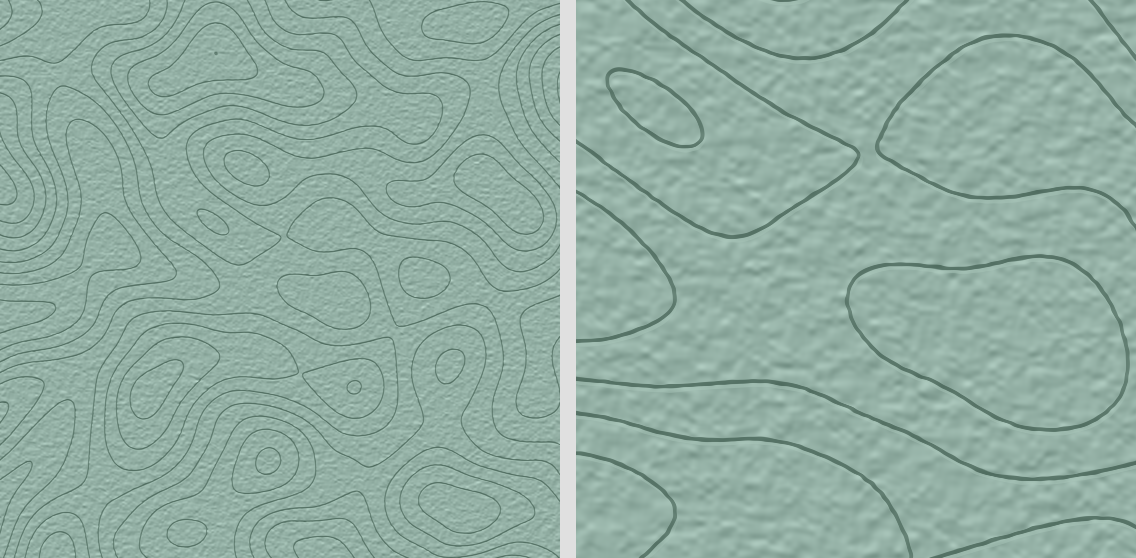
Left, the full canvas; right, a detail of the centre.
Write a Shadertoy shader that draws this pattern.

```glsl
// Topographic contour lines pressed into softly grained sage-green paper.
// Contours are level sets of warped gradient noise, drawn at their estimated
// distance; the grain is a fine noise embossed by a light from above.

const vec3  PAPER_COLOR     = vec3(0.578, 0.690, 0.646);
const vec3  LINE_COLOR      = vec3(0.325, 0.438, 0.388);
const vec3  HIGHLIGHT_COLOR = vec3(0.670, 0.785, 0.735);

const float TERRAIN_SCALE   = 4.1;     // hills per canvas height
const float TERRAIN_DETAIL  = 0.10;    // weight of the second octave
const float WARP_AMOUNT     = 0.035;
const float LEVEL_STEP      = 0.118;   // height between contours
const float LINE_HALF_WIDTH = 0.00115;
const float LINE_ROUGHNESS  = 0.0009;
const float HIGHLIGHT_ALPHA = 0.45;
const vec2  LIGHT_OFFSET    = vec2(-0.0008, 0.0022);

const vec2  GRAIN_SCALE     = vec2(125.0, 165.0);
const vec2  GRAIN_EMBOSS    = vec2(-0.0005, 0.0017);
const float GRAIN_CONTRAST  = 0.16;

// Integer hash of a lattice cell, two values in 0..1
vec2 hashCell(vec2 cell) {
    uvec2 v = uvec2(ivec2(cell) + 4096);
    v = v * 1664525u + 1013904223u;
    v.x += v.y * 1664525u;
    v.y += v.x * 1664525u;
    v ^= v >> 16u;
    v.x += v.y * 1664525u;
    v.y += v.x * 1664525u;
    v ^= v >> 16u;
    return vec2(v & 65535u) / 65535.0;
}

vec2 cellGradient(vec2 cell) {
    float angle = 6.28318 * hashCell(cell).x;
    return vec2(cos(angle), sin(angle));
}

float gradientNoise(vec2 p) {
    vec2 i = floor(p), f = p - i;
    vec2 u = f * f * f * (f * (f * 6.0 - 15.0) + 10.0);
    vec2 e = vec2(1.0, 0.0);
    float a = dot(cellGradient(i), f);
    float b = dot(cellGradient(i + e.xy), f - e.xy);
    float c = dot(cellGradient(i + e.yx), f - e.yx);
    float d = dot(cellGradient(i + e.xx), f - e.xx);
    return mix(mix(a, b, u.x), mix(c, d, u.x), u.y);
}

float valueNoise(vec2 p) {
    vec2 i = floor(p), f = p - i;
    vec2 u = f * f * (3.0 - 2.0 * f);
    vec2 e = vec2(1.0, 0.0);
    return mix(mix(hashCell(i).y, hashCell(i + e.xy).y, u.x),
               mix(hashCell(i + e.yx).y, hashCell(i + e.xx).y, u.x), u.y);
}

// Smooth landscape, turned off the lattice axes
float terrain(vec2 p) {
    p += WARP_AMOUNT * sin(p.yx * vec2(8.0, 7.0) + vec2(1.3, 4.1));
    p = mat2(0.83, 0.56, -0.56, 0.83) * p * TERRAIN_SCALE + 17.3;
    return gradientNoise(p) + TERRAIN_DETAIL * gradientNoise(p * 2.1 + 31.7);
}

// Rippled paper surface, two sizes of bumps
float grainHeight(vec2 p) {
    vec2 q = p * GRAIN_SCALE;
    q.y += 0.8 * valueNoise(q * 0.45 + 90.0);
    return 0.75 * valueNoise(q) + 0.45 * valueNoise(q * 1.7 + 53.0);
}

float strokeCoverage(float dist, float halfWidth, float pixel) {
    return 1.0 - smoothstep(halfWidth - 0.6 * pixel, halfWidth + 0.6 * pixel, abs(dist));
}

void mainImage(out vec4 fragColor, in vec2 fragCoord) {
    vec2 p = fragCoord / iResolution.y;
    float pixel = 1.0 / iResolution.y;

    // Embossed grain
    float grain = grainHeight(p + GRAIN_EMBOSS) - grainHeight(p - GRAIN_EMBOSS);
    vec3 color = PAPER_COLOR - GRAIN_CONTRAST * grain;

    // Signed distance to the nearest contour
    const float STEP = 0.001;
    float height = terrain(p);
    vec2 slope = vec2(terrain(p + vec2(STEP, 0.0)) - height,
                      terrain(p + vec2(0.0, STEP)) - height) / STEP;
    float steepness = max(length(slope), 0.15);
    float level = height / LEVEL_STEP;
    float dist = (fract(level) - 0.5) * LEVEL_STEP / steepness;
    dist += LINE_ROUGHNESS * grain;

    // Lit lower edge, then the dark groove; level strokes read strongest
    vec2 normal = slope / steepness;
    float lit = strokeCoverage(dist + dot(normal, LIGHT_OFFSET), LINE_HALF_WIDTH, pixel);
    float groove = strokeCoverage(dist, LINE_HALF_WIDTH, pixel);
    color = mix(color, HIGHLIGHT_COLOR, lit * HIGHLIGHT_ALPHA * abs(normal.y));
    color = mix(color, LINE_COLOR - 0.3 * GRAIN_CONTRAST * grain,
                groove * mix(0.72, 0.95, abs(normal.y)));

    fragColor = vec4(color, 1.0);
}
```
